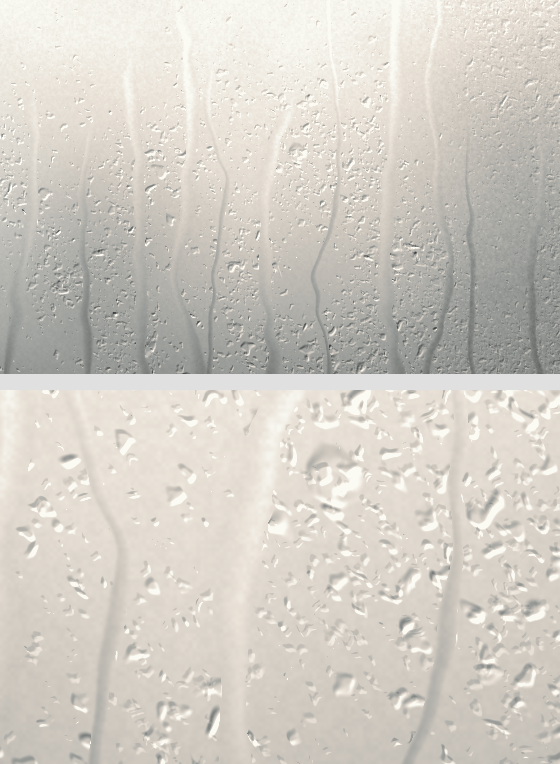
Top, the full canvas; bottom, a detail of the centre.
This texture is drawn by a WebGL 2 fragment shader. Its source:

```glsl
#version 300 es
precision highp float;
// Fogged window pane with lit condensation beads and wandering water runs.

uniform vec2 u_resolution;
out vec4 outColor;

const vec3 COOL_TINT = vec3(1.0, 1.018, 1.0);
const vec3 WARM_TINT = vec3(1.0, 0.967, 0.922);
const float FLOOR_TONE = 0.585;
const float SKY_TONE = 0.965;
const vec2 SHADE_DIR = vec2(-0.55, 0.83);   // side of each bead in shadow
const float RELIEF_STEP = 0.0024;
const float RELIEF_GAIN = 0.62;
const float LARGE_SCALE = 21.0;             // cells per canvas height
const float MEDIUM_SCALE = 43.0;
const float FINE_SCALE = 88.0;
const int RUN_COUNT = 11;
const float PANE_WIDTH = 1.5;
const float GRAIN = 0.022;

vec3 hash3(vec2 p) {
    vec3 q = fract(p.xyx * vec3(0.1031, 0.1030, 0.0973));
    q += dot(q, q.yxz + 33.33);
    return fract((q.xxy + q.yzz) * q.zyx);
}

float noise(vec2 p) {
    vec2 i = floor(p), f = fract(p);
    f = f * f * (3.0 - 2.0 * f);
    float low = mix(hash3(i).x, hash3(i + vec2(1, 0)).x, f.x);
    float high = mix(hash3(i + vec2(0, 1)).x, hash3(i + vec2(1, 1)).x, f.x);
    return mix(low, high, f.y);
}

// Height of one layer of ragged beads; density 0..1 sets how many appear
float beads(vec2 p, float scale, float density) {
    vec2 g = p * scale + scale;
    vec2 warp = vec2(noise(g * 2.3), noise(g * 2.3 + 57.0)) - 0.5;
    g += warp * 0.65;
    vec2 cell = floor(g);
    float height = 0.0;
    for (int y = -1; y <= 1; y++)
    for (int x = -1; x <= 1; x++) {
        vec2 id = cell + vec2(x, y);
        vec3 r = hash3(id);
        vec3 s = hash3(id + 71.0);
        vec2 d = g - id - 0.15 - 0.7 * r.xy;
        d.x += d.y * (s.x - 0.5) * 1.4;
        d *= vec2(mix(0.75, 1.25, s.z), mix(1.3, 0.85, s.z));
        float radius = mix(0.22, 0.52, s.y * s.y);
        radius *= smoothstep(r.z, r.z + 0.15, density);
        height = max(height, smoothstep(1.0, 0.35, length(d) / max(radius, 0.001)) * step(0.02, radius));
    }
    return height;
}

float paneHeight(vec2 p, vec3 density) {
    return 0.52 * beads(p, LARGE_SCALE, density.x)
         + 0.30 * beads(p, MEDIUM_SCALE, density.y)
         + 0.15 * beads(p, FINE_SCALE, density.z);
}

// Water runs: x = coverage, y = tone change
vec2 waterRuns(vec2 p) {
    vec2 result = vec2(0.0);
    for (int i = 0; i < RUN_COUNT; i++) {
        float k = float(i);
        vec3 r = hash3(vec2(k, 19.0));
        float path = (k + 0.2 + 0.6 * r.x) / float(RUN_COUNT) * PANE_WIDTH;
        path += (noise(vec2(p.y * 4.0, k * 7.0)) - 0.5) * 0.07;
        path += (noise(vec2(p.y * 19.0, k * 5.0 + 90.0)) - 0.5) * 0.016;
        float width = mix(0.006, 0.015, r.y) * (0.6 + 0.8 * noise(vec2(p.y * 13.0, k * 3.0)));
        float top = mix(0.58, 1.25, r.z);
        float d = (p.x - path) / width;
        float body = exp(-d * d * d * d) * smoothstep(top, top - 0.18, p.y);
        float tone = mix(-0.10, 0.025, smoothstep(0.1, 0.62, p.y + (r.y - 0.5) * 0.5));
        float rim = d * (r.x > 0.5 ? -0.045 : 0.045);
        result.x = max(result.x, body);
        result.y += body * (tone + rim);
    }
    return result;
}

// Soft daylight behind the pane
float daylight(vec2 uv) {
    float tone = mix(FLOOR_TONE, SKY_TONE, 1.0 - pow(1.0 - uv.y, 1.6));
    float right = smoothstep(0.62, 0.98, uv.x);
    tone -= right * (0.04 + 0.52 * uv.y * (1.0 - uv.y));
    vec2 leftShade = (uv - vec2(0.17, 0.34)) / vec2(0.16, 0.24);
    vec2 glow = (uv - vec2(0.43, 0.45)) / vec2(0.17, 0.3);
    return tone - 0.085 * exp(-dot(leftShade, leftShade)) + 0.045 * exp(-dot(glow, glow));
}

void main() {
    vec2 uv = gl_FragCoord.xy / u_resolution;
    vec2 p = gl_FragCoord.xy / u_resolution.y;
    vec2 runs = waterRuns(p);

    // Bead cover: patchy, thin near the top, pebbled on the right
    float right = smoothstep(0.68, 0.88, uv.x);
    float patches = smoothstep(0.2, 0.72, noise(p * vec2(6.0, 3.5) + 4.0));
    float fade = mix(1.0, 0.22, smoothstep(0.5, 0.95, uv.y) * (1.0 - 0.7 * right));
    float cover = (0.25 + 0.75 * patches) * fade * (1.0 - smoothstep(0.05, 0.6, runs.x));
    float upperRight = right * smoothstep(0.55, 0.75, uv.y);
    vec3 density = cover * vec3(0.34 * (1.0 - right) + 0.5 * upperRight, 0.72, 0.6 + 0.5 * right);

    vec2 e = SHADE_DIR * RELIEF_STEP;
    float relief = paneHeight(p + e, density) - paneHeight(p - e, density);
    float contrast = RELIEF_GAIN * mix(1.0, 0.65, smoothstep(0.55, 1.0, uv.y)) * mix(1.0, 0.75, right);
    float grain = noise(p * 150.0) + noise(p * 290.0) - 1.0;
    float mist = noise(p * 9.0) - 0.5;

    float tone = daylight(uv) + runs.y + relief * contrast;
    tone += grain * GRAIN * (1.0 + 1.2 * right) + mist * 0.02;
    tone = clamp(tone, 0.25, 0.985);
    float warmth = smoothstep(0.54, 0.85, tone) * (1.0 - 0.65 * smoothstep(0.91, 0.98, tone));
    warmth *= mix(0.6, 1.0, smoothstep(0.05, 0.4, uv.x + 0.3 * uv.y));
    outColor = vec4(tone * mix(COOL_TINT, WARM_TINT, warmth), 1.0);
}
```
